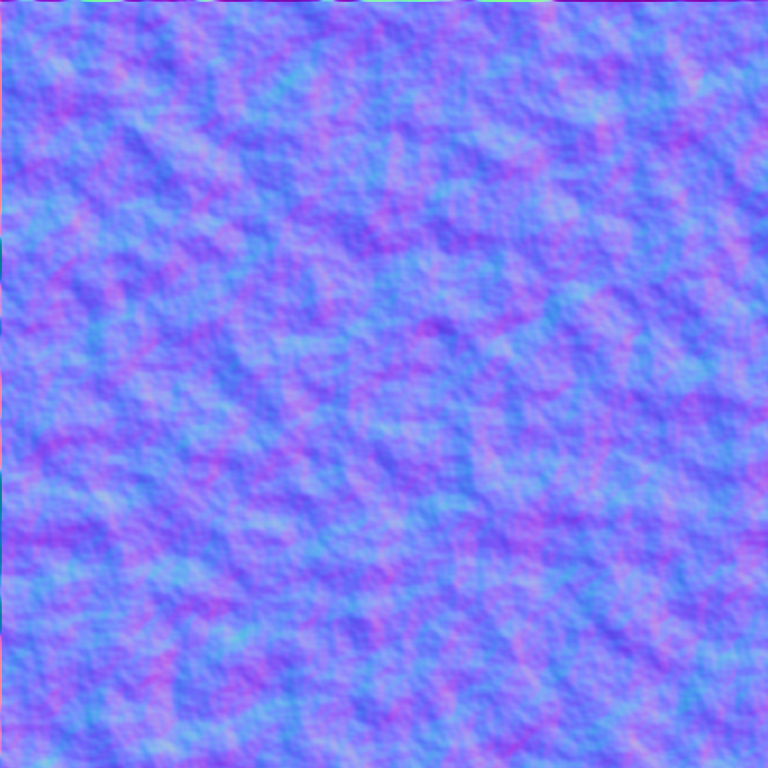
A WebGL 2 fragment shader for this texture map:

```glsl
#version 300 es
precision highp float;

#define BASE_CELLS 6.4
#define OCTAVES 5
#define LACUNARITY 1.9
#define SLOPE_GAIN 0.78
#define RELIEF 0.222
#define BROAD_SHARE 0.2
#define BLUE_LEVEL 0.99
#define SEAM_WIDTH (1.0 / 512.0)

uniform vec2 u_resolution;
out vec4 fragColor;

// Random unit vector for a lattice point
vec2 latticeGradient(ivec2 cell, int seed) {
    uint h = uint(cell.x) * 374761393u + uint(cell.y) * 668265263u + uint(seed) * 2246822519u;
    h = (h ^ (h >> 15)) * 2246822519u;
    h = (h ^ (h >> 13)) * 3266489917u;
    h ^= h >> 16;
    float angle = float(h & 65535u) / 65536.0 * 6.28319;
    return vec2(cos(angle), sin(angle));
}

// Gradient noise: x = value, yz = analytic derivative
vec3 gradientNoise(vec2 p, int seed) {
    ivec2 cell = ivec2(floor(p));
    vec2 f = fract(p);
    vec2 w = f * f * f * (f * (f * 6.0 - 15.0) + 10.0);
    vec2 dw = 30.0 * f * f * (f * (f - 2.0) + 1.0);

    vec2 ga = latticeGradient(cell, seed);
    vec2 gb = latticeGradient(cell + ivec2(1, 0), seed);
    vec2 gc = latticeGradient(cell + ivec2(0, 1), seed);
    vec2 gd = latticeGradient(cell + ivec2(1, 1), seed);
    float a = dot(ga, f);
    float b = dot(gb, f - vec2(1.0, 0.0));
    float c = dot(gc, f - vec2(0.0, 1.0));
    float d = dot(gd, f - vec2(1.0));

    float value = mix(mix(a, b, w.x), mix(c, d, w.x), w.y);
    vec2 slope = mix(mix(ga, gb, w.x), mix(gc, gd, w.x), w.y);
    slope += dw * vec2(mix(b - a, d - c, w.y), mix(c - a, d - b, w.x));
    return vec3(value, slope);
}

// Layered terrain with a softened broadest layer: x = height, yz = slope
vec3 terrain(vec2 uv) {
    vec3 sum = vec3(0.0);
    float cells = BASE_CELLS;
    float steepness = RELIEF;
    for (int i = 0; i < OCTAVES; i++) {
        vec2 offset = vec2(0.37, 0.71) * float(i + 1);
        vec3 n = gradientNoise(uv * cells + offset, i + 1);
        float share = i == 0 ? BROAD_SHARE : 1.0;
        sum += share * steepness * vec3(n.x / cells, n.yz);
        cells *= LACUNARITY;
        steepness *= SLOPE_GAIN;
    }
    return sum;
}

void main() {
    vec2 uv = gl_FragCoord.xy / u_resolution;
    vec2 slope = terrain(uv).yz;

    // Steep jump where opposite borders meet, on the left and top rims
    float jumpX = terrain(vec2(0.0, uv.y)).x - terrain(vec2(1.0, uv.y)).x;
    float jumpY = terrain(vec2(uv.x, 0.0)).x - terrain(vec2(uv.x, 1.0)).x;
    vec2 rimDistance = vec2(uv.x, 1.0 - uv.y);
    vec2 rim = clamp((SEAM_WIDTH - rimDistance) * u_resolution + 0.5, 0.0, 1.0);
    slope = mix(slope, vec2(jumpX, jumpY) / SEAM_WIDTH, rim);

    // Encode the surface normal as colour
    vec3 normal = normalize(vec3(-slope, 1.0));
    vec3 colour = normal * 0.5 + 0.5;
    fragColor = vec4(colour * vec3(1.0, 1.0, BLUE_LEVEL), 1.0);
}
```
